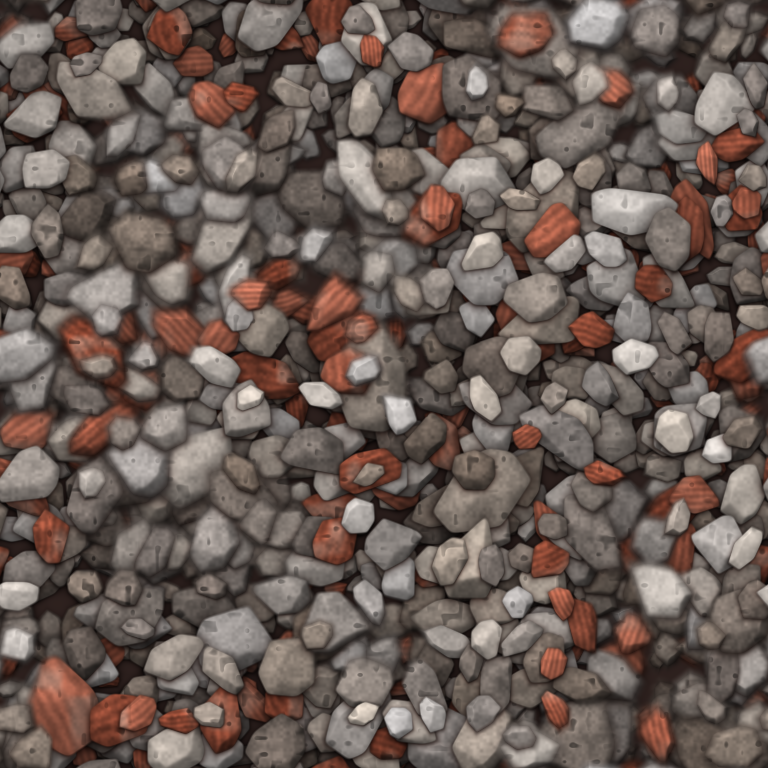
Give the GLSL for this texture, as a Shadertoy shader.

```glsl
const float TAU = 6.2831853;
const int LAYERS = 7;
const int SIDES = 7;
const vec3 GAP_COLOR = vec3(0.18, 0.13, 0.12);
const vec3 LIGHT_DIR = vec3(-0.25, 0.50, 0.83);

vec4 hash4(vec3 p) {
    vec4 q = fract(p.xyzx * vec4(0.1031, 0.1030, 0.0973, 0.1099));
    q += dot(q, q.wzxy + 33.33);
    return fract((q.xxyz + q.yzzw) * q.zywx);
}

// Value noise that wraps after a whole number of cells
float tileNoise(vec2 uv, float period) {
    vec2 q = uv * period, i = floor(q), f = fract(q);
    f = f * f * (3.0 - 2.0 * f);
    vec2 a = mod(i, period), b = mod(i + 1.0, period);
    float low = mix(hash4(vec3(a, period)).x, hash4(vec3(b.x, a.y, period)).x, f.x);
    float high = mix(hash4(vec3(a.x, b.y, period)).x, hash4(vec3(b, period)).x, f.x);
    return mix(low, high, f.y);
}

// Faceted stone of unit size: xyz is the surface normal, w the signed edge distance
vec4 facetedStone(vec2 p, vec3 id) {
    vec4 top = hash4(id + 41.0);
    vec2 tilt = (top.xy - 0.5) * 0.8;
    float topHeight = mix(0.18, 0.42, top.z) - dot(p, tilt);
    vec3 normal = normalize(vec3(tilt, 1.0)) * exp(-24.0 * topHeight);
    float edge = 0.0;
    for (int i = 0; i < SIDES; i++) {
        vec4 r = hash4(id + vec3(0.0, 0.0, 10.0 * float(i + 1)));
        float angle = (float(i) + 0.6 * r.x) * TAU / float(SIDES);
        vec2 dir = vec2(cos(angle), sin(angle));
        float inside = mix(0.68, 1.0, r.y) - dot(p, dir);
        float slope = mix(0.3, 1.7, r.z);
        normal += normalize(vec3(dir * slope, 1.0)) * exp(-24.0 * inside * slope);
        edge += exp(-22.0 * inside);
    }
    return vec4(normalize(normal), log(edge) / 22.0);
}

// Grey concrete or red brick, with mottling, grit and pits
vec3 stoneColor(vec2 uv, vec2 local, vec4 kind) {
    vec2 shifted = uv + kind.zw;
    float mottle = tileNoise(shifted, 34.0);
    float grit = tileNoise(shifted, 95.0);
    float grain = tileNoise(shifted, 230.0);
    float brick = step(kind.x, 0.17);
    vec3 grey = mix(vec3(0.47, 0.415, 0.38), vec3(0.86, 0.825, 0.80), kind.y);
    grey *= mix(vec3(1.02, 1.0, 0.96), vec3(0.97, 1.0, 1.03), kind.z);
    vec3 red = mix(vec3(0.56, 0.28, 0.20), vec3(0.76, 0.45, 0.355), kind.y);
    red *= 1.0 + 0.10 * sin(local.y * 17.0 + 4.0 * mottle);
    red = mix(red, vec3(0.70, 0.62, 0.57), 0.5 * smoothstep(0.6, 0.95, mottle));
    vec3 color = mix(grey, red, brick);
    float rough = mix(1.4, 0.6, kind.y);
    color *= 1.0 + rough * (0.20 * (mottle - 0.5) + 0.20 * (grit - 0.5) + 0.16 * (grain - 0.5));
    float pits = smoothstep(0.74, 0.92, grit) * smoothstep(0.35, 0.7, mottle);
    return color * (1.0 - 0.35 * rough * pits);
}

// Paint one layer of scattered stones and their contact shadows
vec3 paintLayer(vec3 color, vec2 uv, float cells, float share, float exposure, float softness) {
    vec2 home = floor(uv * cells);
    for (int y = -1; y <= 1; y++) {
        for (int x = -1; x <= 1; x++) {
            vec2 cell = home + vec2(x, y);
            vec3 id = vec3(mod(cell, cells), cells * 3.0);
            vec4 place = hash4(id);
            vec4 form = hash4(id + 7.0);
            if (form.x > share) continue;

            float radius = mix(0.37, 0.58, place.z);
            vec2 offset = (uv * cells - cell - mix(vec2(0.2), vec2(0.8), place.xy)) / radius;
            if (length(offset) > 2.0) continue;
            float c = cos(TAU * place.w), s = sin(TAU * place.w);
            mat2 turn = mat2(c, -s, s, c);
            float stretch = mix(1.0, 1.35, form.y);
            vec2 local = turn * offset / vec2(stretch, 1.0 / stretch);
            vec4 stone = facetedStone(local, id);

            float below = 1.0 - 0.45 * offset.y / (length(offset) + 0.01);
            float shadow = exp(-9.0 * max(stone.w, 0.0)) * below;
            shadow *= smoothstep(2.0, 1.5, length(offset));
            color *= 1.0 - vec3(0.50, 0.55, 0.56) * shadow;

            float blur = softness * cells / radius;
            float cover = smoothstep(blur, -blur, stone.w);
            if (cover <= 0.0) continue;
            vec3 normal = vec3(stone.xy * turn, stone.z);
            float light = mix(0.40, 1.10, max(dot(normal, LIGHT_DIR), 0.0));
            light *= 1.0 - 0.22 * exp(9.0 * min(stone.w, 0.0));
            vec3 surface = stoneColor(uv, local, hash4(id + 19.0));
            color = mix(color, surface * light * exposure, cover);
        }
    }
    return color;
}

void mainImage(out vec4 fragColor, in vec2 fragCoord) {
    vec2 uv = fragCoord / iResolution.xy;
    float cells[LAYERS] = float[](24.0, 17.0, 13.0, 15.0, 9.0, 12.0, 20.0);
    float share[LAYERS] = float[](1.0, 0.9, 0.75, 0.6, 0.28, 0.5, 0.28);

    // Some patches are smeared, the rest is crisp
    float haze = smoothstep(0.55, 0.85, tileNoise(uv, 6.0));
    float softness = mix(0.0016, 0.010, haze);

    vec3 color = GAP_COLOR;
    for (int i = 0; i < LAYERS; i++) {
        float exposure = mix(0.68, 1.0, float(i) / float(LAYERS - 1));
        color = paintLayer(color, uv, cells[i], share[i], exposure, softness);
    }
    fragColor = vec4(clamp(color, 0.0, 1.0), 1.0);
}
```
